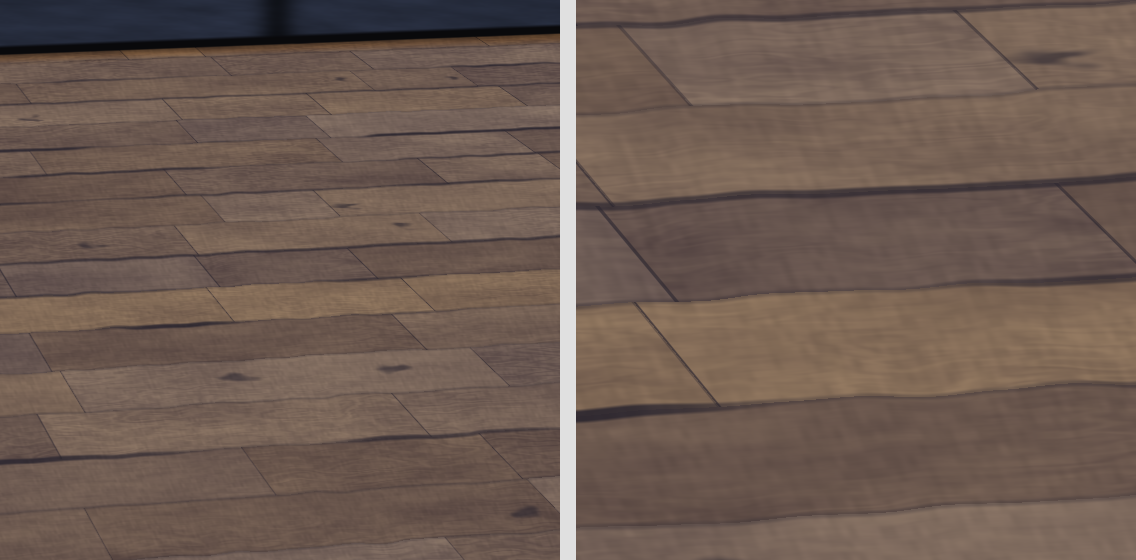
Left, the full canvas; right, a detail of the centre.
Write a Shadertoy shader that draws this texture.

```glsl
// Worn plank floor in perspective, ending at a dark blue wall with a black skirting strip.
#define HORIZON 1.1107     // height of the vanishing line above the top edge
#define ROW_SCALE 43.272   // perspective scale of the plank rows
#define ROW_OFFSET 34.33   // shifts row zero to just below the wall
#define JOINT_VANISH 0.958 // how far left of the canvas the end joints converge
#define PLANK_LENGTH 0.30
#define SEAM_WIDTH 0.045   // half width, in rows
#define JOINT_WIDTH 0.0013 // half width, in canvas units
#define PALE_ROW 8.0       // row of lighter, yellower wood
#define DARK_WOOD vec3(0.335, 0.275, 0.275)
#define LIGHT_WOOD vec3(0.510, 0.435, 0.390)
#define SEAM_COLOR vec3(0.170, 0.150, 0.185)
#define WALL_COLOR vec3(0.145, 0.168, 0.230)

float hash(vec2 p) {
    return fract(sin(dot(p, vec2(127.1, 311.7))) * 43758.545);
}

float noise(vec2 p) {
    vec2 i = floor(p), f = fract(p);
    f = f * f * (3.0 - 2.0 * f);
    return mix(mix(hash(i), hash(i + vec2(1, 0)), f.x),
               mix(hash(i + vec2(0, 1)), hash(i + vec2(1, 1)), f.x), f.y);
}

float fbm(vec2 p) {
    float sum = 0.0, amp = 0.5;
    for (int i = 0; i < 4; i++) {
        sum += amp * noise(p);
        p = p * 2.03 + 17.3;
        amp *= 0.5;
    }
    return sum / 0.9375;
}

// Position of the end joint inside its cell, in plank lengths
float jointAt(float cell, float row) {
    return 0.75 * hash(vec2(cell, row * 3.7 + 5.0));
}

// along: distance along the rows; across: row number; depth: perspective divisor
vec3 woodFloor(vec2 uv, float along, float across, float depth, float pixel) {
    across += 0.07 * (noise(vec2(along * 38.0, across * 0.8)) - 0.5);
    float row = floor(across);

    // Planks of uneven length
    float s = along / PLANK_LENGTH + 9.0 * hash(vec2(row, 2.0));
    float cell = floor(s);
    float before = cell + jointAt(cell, row);
    float after = cell + 1.0 + jointAt(cell + 1.0, row);
    float plank = s < before ? cell - 1.0 : cell;
    float jointDist = min(abs(s - before), abs(s - after)) * PLANK_LENGTH * depth;

    // Wood tone, soft stains and stretched grain
    vec2 id = vec2(plank, row);
    vec2 shift = 20.0 * vec2(hash(id + 3.0), hash(id + 8.0));
    float pale = row == PALE_ROW ? 1.0 : 0.0;
    float tone = mix(0.22 + 0.60 * hash(id), 0.85, pale);
    tone += 0.75 * (fbm(vec2(along * 9.0, across * 2.0) + shift) - 0.5);
    float rings = fbm(vec2(along * 14.0, across * 4.0) + shift);
    tone += 0.13 * sin(rings * 38.0) * noise(vec2(along * 7.0, across) + shift);
    tone += 0.32 * (fbm(vec2(along * 45.0, across * 14.0) + shift) - 0.5);
    vec3 col = mix(DARK_WOOD, LIGHT_WOOD, clamp(tone, -0.15, 1.15));
    col *= mix(vec3(1), vec3(1.04, 1.0, 0.90), max(pale, 0.7 * hash(id + 6.0)));

    // Sparse dark knots
    vec2 grid = vec2(along * 6.0, across);
    vec2 spot = fract(grid) - 0.3 - 0.4 * vec2(hash(floor(grid)), hash(floor(grid) + 4.0));
    spot += 0.16 * (vec2(noise(grid * 9.0), noise(grid * 9.0 + 31.0)) - 0.5);
    float knot = 1.0 - smoothstep(0.2, 1.0, length(spot / vec2(0.11, 0.15)));
    knot *= step(0.86, hash(floor(grid) + 12.0));
    col = mix(col, SEAM_COLOR, 0.6 * knot);

    // Seams between rows, filled and worn unevenly
    float line = floor(across + 0.5);
    float wear = smoothstep(0.25, 0.75, noise(vec2(along * 8.0, line * 7.3)));
    wear *= smoothstep(0.15, 0.7, hash(vec2(line, 21.0)));
    float aa = pixel * ROW_SCALE / (depth * depth);
    float width = SEAM_WIDTH * (0.3 + 0.7 * wear);
    float seam = 1.0 - smoothstep(width - aa, width + aa + 0.02, abs(across - line));
    col = mix(col, SEAM_COLOR, seam * (0.28 + 0.62 * wear));

    // End joints
    float joint = 1.0 - smoothstep(JOINT_WIDTH - pixel, JOINT_WIDTH + pixel, jointDist);
    col = mix(col, SEAM_COLOR, joint * (0.3 + 0.4 * hash(id + 15.0)));

    // Fine slanted speckle
    float speckle = noise(vec2(uv.x + 0.4 * uv.y, uv.y) * vec2(210.0, 120.0));
    return col * (0.96 + 0.08 * speckle);
}

void mainImage(out vec4 fragColor, in vec2 fragCoord) {
    vec2 uv = fragCoord / iResolution.xy;
    float pixel = 1.0 / iResolution.y;
    float down = 1.0 - uv.y;

    // Undo the tilt of the rows, then project onto the floor
    float level = (down + 0.032 * uv.x) / (1.0 - 0.038 * uv.x);
    float depth = level + HORIZON;
    float across = ROW_OFFSET - ROW_SCALE / depth;
    float along = (uv.x + JOINT_VANISH) / (down + HORIZON);
    vec3 col = woodFloor(uv, along, across, depth, pixel);

    // Warm edge and contact shadow beside the wall
    float edge = down + 0.038 * uv.x;
    col *= mix(vec3(1), vec3(0.94, 0.82, 0.65), 1.0 - smoothstep(0.103, 0.120, edge));
    col *= 0.65 + 0.35 * smoothstep(0.096, 0.108, edge);

    // Wall with faint streaks and a dark vertical smudge, then the skirting strip
    float streaks = fbm(vec2(uv.x * 12.0 + uv.y * 20.0, uv.y * 60.0));
    vec3 wall = WALL_COLOR * (0.82 + 0.36 * streaks);
    wall *= 1.0 - 0.6 * exp(-pow((uv.x - 0.495) / 0.032, 2.0));
    vec3 strip = vec3(0.035, 0.035, 0.045);
    col = mix(strip, col, smoothstep(-pixel, pixel, edge - 0.098));
    col = mix(wall, col, smoothstep(-0.002 - pixel, 0.002 + pixel, edge - 0.083));

    fragColor = vec4(col, 1.0);
}
```
